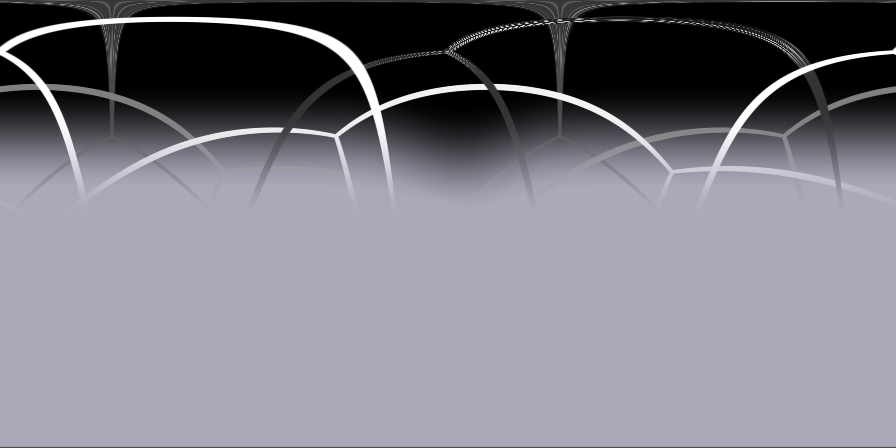
Give the GLSL for this background, as a WebGL 2 fragment shader.

```glsl
#version 300 es
precision highp float;
// Panorama of a dark sky crossed by the bars of five interlaced tetrahedra, sinking into haze.
// Each pixel becomes a direction on the sphere; turning it in steps of 72 degrees about a
// five-fold axis lets one tetrahedron formula draw all thirty bars.
uniform vec2 u_resolution;
out vec4 outColor;

const float PI = 3.14159265;
const float GOLDEN = 1.618034;
const vec3 HAZE = vec3(0.67, 0.66, 0.73);
const vec3 NADIR = vec3(0.30);

// Unit direction for a point of the equirectangular canvas
vec3 panoramaDirection(vec2 uv) {
    float lon = uv.x * 2.0 * PI;
    float lat = (uv.y - 0.5) * PI;
    return vec3(cos(lat) * cos(lon), cos(lat) * sin(lon), sin(lat));
}

vec3 rotateAbout(vec3 v, vec3 axis, float angle) {
    float c = cos(angle);
    return v * c + cross(axis, v) * sin(angle) + axis * dot(axis, v) * (1.0 - c);
}

vec2 hashGradient(vec2 cell) {
    float h = fract(sin(dot(cell, vec2(127.1, 311.7))) * 43758.5);
    return vec2(cos(h * 2.0 * PI), sin(h * 2.0 * PI));
}

float gradientNoise(vec2 p) {
    vec2 i = floor(p);
    vec2 f = fract(p);
    vec2 w = f * f * f * (f * (f * 6.0 - 15.0) + 10.0);
    float a = dot(hashGradient(i), f);
    float b = dot(hashGradient(i + vec2(1, 0)), f - vec2(1, 0));
    float c = dot(hashGradient(i + vec2(0, 1)), f - vec2(0, 1));
    float d = dot(hashGradient(i + vec2(1, 1)), f - vec2(1, 1));
    return mix(mix(a, b, w.x), mix(c, d, w.x), w.y);
}

// Coverage (x) and signed position across the bar (y) for the edges of one tetrahedron
vec2 tetrahedronBars(vec3 p, float radius, float soft) {
    vec2 bar = vec2(0.0);
    for (int axis = 0; axis < 3; axis++) {
        float facing = abs(p.z);
        float offset = (p.x - sign(p.z) * p.y) * 0.7071;
        float halfWidth = radius * facing;
        float cover = smoothstep(halfWidth + soft, halfWidth - soft, abs(offset));
        cover *= smoothstep(0.565, 0.575, facing);
        if (cover > bar.x) bar = vec2(cover, offset / halfWidth);
        p = p.yzx;
    }
    return bar;
}

// Fine pale fibres running along a bar
float fibres(float across, float along) {
    float n = gradientNoise(vec2(across * 5.0, along * 3.0));
    return smoothstep(0.12, 0.45, abs(n));
}

// Haze thickness by height, with a dark hollow near the middle
float hazeAmount(vec2 uv) {
    float hollow = (uv.x - 0.515) / 0.07;
    float height = uv.y + 0.047 * exp(-hollow * hollow);
    return smoothstep(0.815, 0.57, height);
}

void main() {
    vec2 uv = gl_FragCoord.xy / u_resolution;
    float soft = 0.6 * PI / u_resolution.y;
    vec3 direction = panoramaDirection(uv);
    vec3 fiveFoldAxis = normalize(vec3(0.0, 1.0, GOLDEN));
    float shades[5] = float[5](0.29, 0.50, 0.95, 0.20, 1.0);

    // Sky and haze
    vec3 color = HAZE * hazeAmount(uv);

    // Bars, the brightest drawn last
    float barHaze = smoothstep(0.76, 0.51, uv.y);
    float nearPole = smoothstep(0.82, 0.92, uv.y);
    for (int k = 0; k < 5; k++) {
        vec3 p = rotateAbout(direction, fiveFoldAxis, -float(k) * 0.4 * PI);
        float radius = k == 0 ? 0.015 : 0.022;
        vec2 bar = tetrahedronBars(p, radius, soft);
        float grain = nearPole * max(0.0, 0.6 - shades[k]);
        float shade = shades[k] + grain * (1.8 * fibres(bar.y, p.z) - 0.25);
        vec3 barColor = mix(vec3(shade), HAZE, barHaze);
        barColor += 0.05 * barHaze * (1.0 - barHaze);
        color = mix(color, barColor, bar.x * smoothstep(0.50, 0.53, uv.y));
    }

    // Thin dark rim at the nadir
    color = mix(color, NADIR, smoothstep(0.004, 0.001, uv.y));
    outColor = vec4(clamp(color, 0.0, 1.0), 1.0);
}
```
